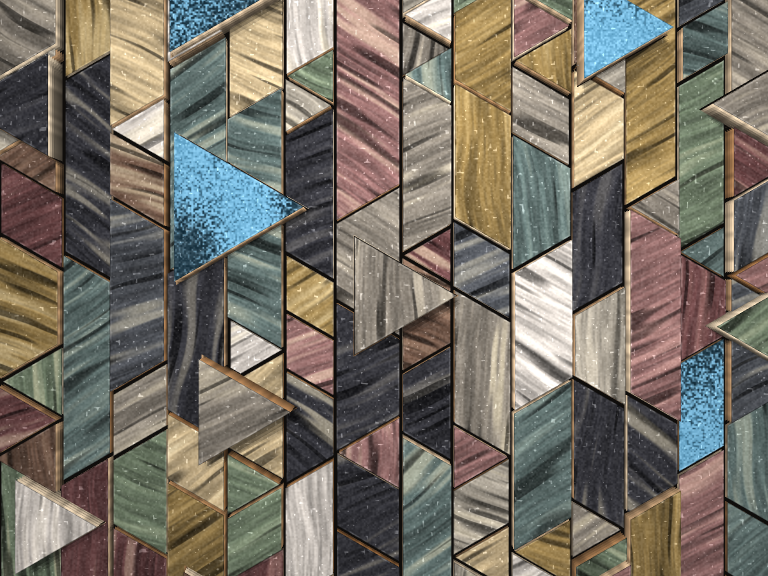
Write a Shadertoy shader that draws this pattern.

```glsl
// Relief mosaic of weathered wooden slats and triangles with gaps, side faces and soft shadows.
#define COLUMN 0.098
#define CUT_CHANCE 0.27
#define GAP 0.0030
#define RELIEF 0.050
#define LEVELS 8
#define TRI_CELL vec2(0.33, 0.35)
#define TRI_CHANCE 0.72
#define GRAIN 0.50
#define SHADOW 0.50
#define EXPOSURE 1.10

const vec3 PAINTS[12] = vec3[12](
    vec3(.20, .20, .22), vec3(.29, .30, .32), vec3(.39, .26, .26), vec3(.54, .40, .39),
    vec3(.51, .48, .44), vec3(.62, .59, .54), vec3(.78, .75, .72), vec3(.72, .64, .50),
    vec3(.54, .45, .28), vec3(.41, .46, .38), vec3(.35, .41, .40), vec3(.40, .31, .26));
const vec3 BLUE = vec3(.36, .56, .67), CREAM = vec3(.84, .79, .66), GAP_DARK = vec3(.06, .05, .045);

struct Piece { vec2 id; float inset; float height; };

float hash(vec2 p) {
    vec3 q = fract(p.xyx * .1031);
    q += dot(q, q.yzx + 33.33);
    return fract((q.x + q.y) * q.z);
}

float noise(vec2 p) {
    vec2 i = floor(p), f = fract(p);
    f = f * f * (3. - 2. * f);
    return mix(mix(hash(i), hash(i + vec2(1, 0)), f.x),
               mix(hash(i + vec2(0, 1)), hash(i + vec2(1, 1)), f.x), f.y);
}

float columnEdge(float i) { return (i + .45 * (hash(vec2(i, 7.)) - .5)) * COLUMN; }

// Alternating slanted lines divide a column into equilateral triangles
float slantEdge(float j, float u) { return j + (mod(j, 2.) < .5 ? u : -u); }

bool isCut(float col, float j) {
    return mod(j + 3. * col, 7.) < .5 || hash(vec2(col + 31., j + 57.)) < CUT_CHANCE;
}

Piece slatAt(vec2 p) {
    float col = floor(p.x / COLUMN);
    if (p.x < columnEdge(col)) col--;
    else if (p.x >= columnEdge(col + 1.)) col++;
    float left = columnEdge(col), right = columnEdge(col + 1.);
    float u = (p.x - left) / (right - left) - .5, unit = (right - left) * .577;
    float v = p.y / unit + hash(vec2(col, 19.)) * 4., j = floor(v);
    if (v < slantEdge(j, u)) j--;
    else if (v >= slantEdge(j + 1., u)) j++;
    // Merge triangles up to the nearest cuts
    float lo = j, hi = j + 1.;
    for (int k = 0; k < 7; k++) { if (isCut(col, lo)) break; lo--; }
    for (int k = 0; k < 7; k++) { if (isCut(col, hi)) break; hi++; }
    float slant = min(v - slantEdge(lo, u), slantEdge(hi, u) - v) * unit * .866;
    vec2 id = vec2(col + 40., lo + 80.);
    float height = floor(1. + 4. * hash(id + 3.7)) / float(LEVELS);
    return Piece(id, min(slant, min(p.x - left, right - p.x)), height);
}

Piece pieceAt(vec2 p) {
    // Large raised triangles lie over the slats
    vec2 g = p / TRI_CELL + vec2(.35, .2);
    g.y += .5 * mod(floor(g.x), 2.);
    vec2 cell = floor(g), id = cell + 211.;
    float radius = mix(.085, .155, hash(id));
    vec2 jitter = vec2(hash(id + 5.1), hash(id + 9.3)) - .5;
    vec2 q = (fract(g) - .5) * TRI_CELL - jitter * (.32 - 2. * radius);
    if (hash(id + 2.2) < .25) q.x = -q.x;
    float inset = min(.5 * radius + q.x, .5 * radius - .5 * q.x - .866 * abs(q.y));
    Piece s;
    if (inset > 0. && hash(id + 6.6) < TRI_CHANCE)
        s = Piece(id, inset, floor(6. + 2.99 * hash(id + 8.)) / float(LEVELS));
    else s = slatAt(p);
    if (s.inset < GAP) s.height = 0.;
    return s;
}

vec3 woodTop(vec2 p, Piece s) {
    float pick = hash(s.id + 1.3), turn = hash(s.id + 4.4);
    bool blue = hash(s.id + 12.) < (s.id.x > 180. ? .32 : .04);
    vec3 paint = blue ? BLUE : PAINTS[int(pick * 11.99)];
    // Grain runs upright or along one of the slants
    float angle = (turn < .3 ? 1.57 : turn < .75 ? .5 : -.5) + .3 * (pick - .5);
    vec2 q = mat2(cos(angle), -sin(angle), sin(angle), cos(angle)) * p + s.id * 1.7;
    q.y += .022 * noise(q * 9.);
    float streak = noise(q * vec2(5., 58.)) * .6 + noise(q * vec2(11., 130.)) * .4;
    float fibre = noise(q * vec2(24., 290.)), speck = noise(p * 330.);
    float worn = hash(s.id + 15.);
    vec3 col = paint * (1. + GRAIN * (streak - .5) * 1.3 + GRAIN * (fibre - .5) * .6);
    if (blue) {
        float spray = noise(p * 9. + s.id) + .5 * (speck - .5);
        col = mix(paint * .45, paint * 1.15, smoothstep(.2, .65, spray)) + .12 * (speck - .5);
    } else {
        col = mix(col, CREAM, worn * .55 * smoothstep(.54, .78, streak));
        col *= 1. - .5 * smoothstep(.7, .9, noise(q * vec2(7., 105.) + 40.));
    }
    col += .09 * (speck - .5) + .25 * smoothstep(.86, .97, noise(p * 210. + 9.));
    // Scuffed pale rim, then rounded dark edge
    float rim = 1. - smoothstep(GAP, GAP + .004, s.inset);
    col += .22 * rim * smoothstep(.45, .75, noise(p * 95.));
    return col * mix(.55, 1., smoothstep(GAP, GAP + .0018, s.inset));
}

vec3 shade(vec2 p, vec2 centre) {
    // March down through the levels, seen in slight perspective
    Piece s;
    vec2 q = p;
    float z = 0.;
    for (int k = LEVELS; k >= 0; k--) {
        z = float(k) / float(LEVELS);
        q = centre + (p - centre) * (1. - RELIEF * z);
        s = pieceAt(q);
        if (s.height >= z - .01) break;
    }
    if (s.inset < GAP) return GAP_DARK;
    vec3 side = mix(vec3(.60, .41, .24), vec3(.93, .85, .73), hash(s.id + 21.));
    side *= (.55 + .5 * z / s.height) * (.8 + .4 * noise(q * 120.));
    vec3 col = s.height - z < .01 ? woodTop(q, s) : side;
    // Soft shadow from the upper left
    float blocked = 0.;
    for (int k = 1; k <= 4; k++) {
        float t = float(k) / 4.;
        float above = pieceAt(q + vec2(-.012, .018) * t).height - z;
        blocked += smoothstep(t * .5 - .1, t * .5 + .25, above) * .4;
    }
    col *= 1. - SHADOW * min(blocked, 1.);
    return col * EXPOSURE * (1.16 - .34 * length(p - centre - vec2(.12, .25)));
}

void mainImage(out vec4 fragColor, in vec2 fragCoord) {
    vec2 centre = vec2(.5 * iResolution.x / iResolution.y, .5);
    vec3 sum = vec3(0);
    // Four samples per pixel smooth every edge
    for (int k = 0; k < 4; k++) {
        vec2 offset = vec2(k & 1, k >> 1) * .5 - .25;
        sum += clamp(shade((fragCoord + offset) / iResolution.y, centre), 0., 1.);
    }
    fragColor = vec4(sum * .25, 1.);
}
```
